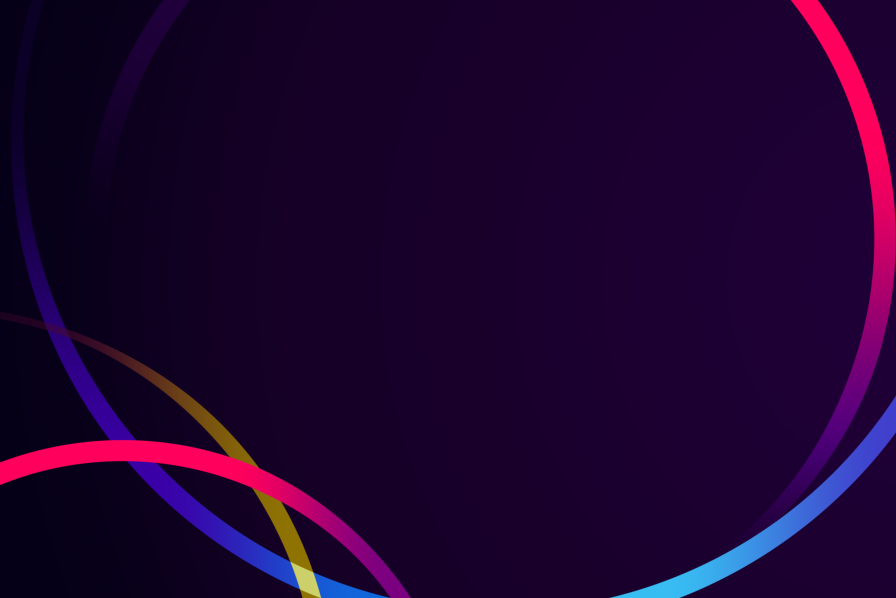
Write a Shadertoy shader that draws this background.

```glsl
const vec3 NIGHT = vec3(0.02, 0.0, 0.09);
const vec3 PLUM = vec3(0.085, 0.0, 0.15);
const vec3 GRAPE = vec3(0.122, 0.0, 0.215);
const vec3 PINK = vec3(1.0, 0.0, 0.36);
const vec3 VIOLET = vec3(0.30, 0.0, 0.50);
const vec3 MAGENTA = vec3(0.48, 0.0, 0.50);
const vec3 INDIGO = vec3(0.23, 0.0, 0.66);
const vec3 BLUE = vec3(0.07, 0.40, 0.86);
const vec3 CYAN = vec3(0.22, 0.74, 0.95);
const vec3 ROYAL = vec3(0.25, 0.25, 0.80);
const vec3 MAROON = vec3(0.28, 0.03, 0.18);
const vec3 OLIVE = vec3(0.60, 0.49, 0.0);
const vec3 LEMON = vec3(0.86, 0.86, 0.38);

// Coverage of a circular band with a soft edge
float ring(vec2 p, vec2 center, float radius, float halfWidth, float blur) {
    float d = abs(length(p - center) - radius) - halfWidth;
    return 1.0 - smoothstep(-blur, blur, d);
}

// Wide radial glow centred beyond the right side
vec3 backdrop(vec2 p) {
    float r = length(p - vec2(1.56, 0.53));
    vec3 col = mix(GRAPE, PLUM, smoothstep(0.0, 1.2, r));
    return mix(col, NIGHT, smoothstep(1.05, 1.6, r));
}

// Pink at the upper right, faint violet on the left
vec4 largePinkRing(vec2 p, float blur) {
    vec2 center = vec2(0.820, 0.600);
    float onRight = step(center.x, p.x);
    float width = mix(0.011, 0.018, smoothstep(0.05, 0.4, p.y));
    vec3 col = mix(VIOLET, PINK, smoothstep(0.2, 0.8, p.y) * onRight);
    float fade = mix(0.3 * smoothstep(0.6, 1.0, p.y),
                     smoothstep(0.05, 0.32, p.y), onRight);
    return vec4(col, fade * ring(p, center, 0.660, width, blur));
}

// Indigo, blue, cyan and royal blue from left to right
vec4 blueRing(vec2 p, float blur) {
    vec2 center = vec2(0.836, 0.768);
    float height = smoothstep(0.15, 0.85, p.y) * step(p.x, center.x);
    vec3 col = mix(INDIGO, BLUE, smoothstep(0.25, 0.62, p.x));
    col = mix(col, CYAN, smoothstep(0.65, 1.05, p.x));
    col = mix(col, ROYAL, smoothstep(1.10, 1.50, p.x));
    float width = mix(0.0176, 0.010, height);
    float fade = mix(1.0, 0.1, height);
    return vec4(col, fade * ring(p, center, 0.807, width, blur));
}

// Thin maroon tail that widens into olive
vec4 oliveRing(vec2 p, float blur) {
    float along = smoothstep(0.08, 0.50, p.x);
    vec3 col = mix(MAROON, OLIVE, along);
    float width = mix(0.006, 0.0150, along);
    float fade = mix(0.3, 0.92, smoothstep(-0.05, 0.32, p.x));
    return vec4(col, fade * ring(p, vec2(-0.111, -0.174), 0.656, width, blur));
}

// Low pink arc turning magenta
vec4 smallPinkRing(vec2 p, float blur) {
    float along = smoothstep(0.38, 0.66, p.x);
    float width = mix(0.0176, 0.014, along);
    float cover = ring(p, vec2(0.205, -0.316), 0.5625, width, blur);
    return vec4(mix(PINK, MAGENTA, along), cover);
}

vec3 over(vec3 base, vec4 layer) {
    return mix(base, layer.rgb, layer.a);
}

void mainImage(out vec4 fragColor, in vec2 fragCoord) {
    vec2 p = fragCoord / iResolution.y;
    float blur = 0.8 / iResolution.y;

    vec4 blue = blueRing(p, blur);
    vec4 olive = oliveRing(p, blur);
    // Brighten the crossing of olive and blue
    olive.rgb = mix(olive.rgb, LEMON, blue.a * smoothstep(0.35, 0.5, p.x));

    vec3 col = backdrop(p);
    col = over(col, largePinkRing(p, blur));
    col = over(col, blue);
    col = over(col, olive);
    col = over(col, smallPinkRing(p, blur));
    fragColor = vec4(col, 1.0);
}
```
